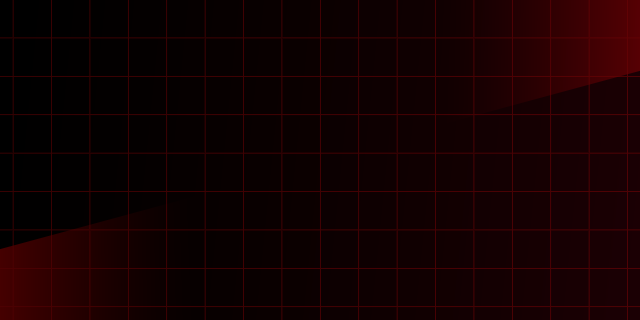
Give the GLSL for this background, as a WebGL 2 fragment shader.

```glsl
#version 300 es
precision highp float;
// Dark red backdrop: a black-to-maroon sweep, two slanted glowing wedges in
// opposite corners (one is the other turned by half a circle), and a thin
// square grid whose lines are antialiased by exact pixel coverage.
uniform vec2 u_resolution;
out vec4 fragColor;

const float CELL = 0.12;         // grid spacing, in canvas heights
const float LINE_WIDTH = 0.0021;
const float EDGE_START = 0.2214; // wedge height at the canvas side
const float EDGE_SLOPE = 0.271;
const float GLOW_REACH = 0.62;

const vec3 MAROON = vec3(0.104, 0.0, 0.0);
const vec3 WINE_TINT = vec3(0.0, 0.0, 0.015);
const vec3 LOW_GLOW = vec3(0.27, 0.0, 0.0);
const vec3 HIGH_GLOW = vec3(0.235, 0.0, 0.0);
const vec3 LINE_DIM = vec3(0.32, 0.005, 0.01);
const vec3 LINE_BRIGHT = vec3(0.41, 0.01, 0.02);

// Share of a pixel covered by a line at signed distance d.
float lineCoverage(float d, float width, float pixel) {
    float right = min(d + 0.5 * pixel, 0.5 * width);
    float left = max(d - 0.5 * pixel, -0.5 * width);
    return max(right - left, 0.0) / pixel;
}

// Signed distance to the nearest multiple of the spacing.
float repeatDistance(float x, float spacing) {
    return (fract(x / spacing + 0.5) - 0.5) * spacing;
}

// Glow below a slanted edge, fading away from the side x = 0.
float wedgeGlow(vec2 p, float pixel) {
    float above = (p.y - EDGE_START - EDGE_SLOPE * p.x) / length(vec2(1.0, EDGE_SLOPE));
    float inside = clamp(0.5 - above / pixel, 0.0, 1.0);
    float fade = clamp(1.0 - p.x / GLOW_REACH, 0.0, 1.0);
    return inside * pow(fade, 1.4);
}

// Horizontal sweep with a brighter, cooler right end.
vec3 sweep(float t) {
    return MAROON * pow(t, 1.2) + WINE_TINT * t * t * t;
}

void main() {
    float pixel = 1.0 / u_resolution.y;
    vec2 size = u_resolution * pixel;
    vec2 p = gl_FragCoord.xy * pixel;
    float across = clamp((p.x - 0.1 * (p.y - 0.5)) / size.x, 0.0, 1.0);

    // Sweep and corner wedges
    vec3 color = sweep(across);
    color += LOW_GLOW * wedgeGlow(p, pixel);
    color += HIGH_GLOW * wedgeGlow(size - p, pixel);

    // Grid: columns run from the centre, rows from the top
    vec2 gridPos = vec2(p.x - 0.5 * size.x - 0.001, size.y - p.y + 0.0015);
    float column = lineCoverage(repeatDistance(gridPos.x, CELL), LINE_WIDTH, pixel);
    float row = lineCoverage(repeatDistance(gridPos.y, CELL), LINE_WIDTH, pixel);
    color = mix(color, mix(LINE_DIM, LINE_BRIGHT, across), max(column, row));

    fragColor = vec4(color, 1.0);
}
```
